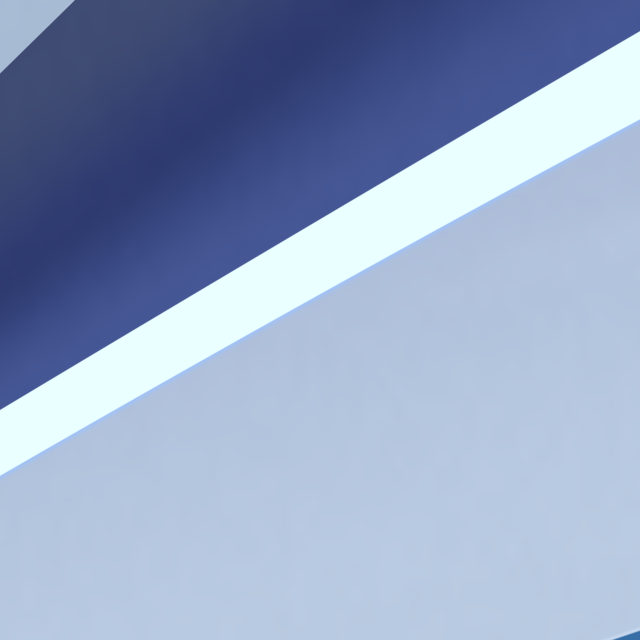
This background is drawn by a WebGL 1 fragment shader. Its source:

```glsl
precision highp float;
// A bright diagonal beam between a deep blue sheet and a pale panel.
// Boundaries are gently curved height lines; shading follows the distance
// to them, with a soft blue fringe, two corner cuts and faint grain.

uniform vec2 u_resolution;

const vec3 BEAM = vec3(0.918, 1.0, 1.0);
const vec3 FRINGE = vec3(0.62, 0.76, 0.98);
const vec3 SHEET_LIT = vec3(0.270, 0.338, 0.580);
const vec3 SHEET_DEEP = vec3(0.178, 0.228, 0.438);
const vec3 SHEET_GREY = vec3(0.248, 0.296, 0.450);
const vec3 PANEL_SHADE = vec3(0.670, 0.733, 0.845);
const vec3 PANEL_LIGHT = vec3(0.722, 0.792, 0.882);
const vec3 CORNER_PALE = vec3(0.655, 0.735, 0.830);
const vec3 CORNER_BLUE = vec3(0.22, 0.43, 0.65);

float hash(vec2 p) {
  return fract(sin(dot(p, vec2(127.1, 311.7))) * 4375.85);
}

float noise(vec2 p) {
  vec2 i = floor(p);
  vec2 f = fract(p);
  f = f * f * (3.0 - 2.0 * f);
  float low = mix(hash(i), hash(i + vec2(1.0, 0.0)), f.x);
  float high = mix(hash(i + vec2(0.0, 1.0)), hash(i + vec2(1.0, 1.0)), f.x);
  return mix(low, high, f.y);
}

// Height of a line at x: start + slope * x + bend * x * x
float curve(float x, float start, float slope, float bend) {
  return start + x * (slope + bend * x);
}

// Smooth step from 0 to 1 around a signed height of zero
float edge(float d, float soft) {
  return smoothstep(-soft, soft, d);
}

// Dark sheet: a deep fold, lit toward the beam, greyer toward the top left
vec3 sheet(vec2 p, float beamTop) {
  float fold = curve(p.x, 0.545, 0.80, 0.0);
  float lit = clamp((fold - p.y) / (fold - beamTop), 0.0, 1.0);
  float grey = smoothstep(0.0, 0.27, p.y - fold);
  vec3 color = mix(SHEET_DEEP, SHEET_LIT, smoothstep(-0.1, 0.95, lit));
  return mix(color, SHEET_GREY, grey);
}

// Pale panel: lighter with distance below the beam, crossed by a faint sheen
vec3 panel(vec2 p, float beamBase) {
  float depth = beamBase - p.y;
  float light = smoothstep(-0.15, 0.62, depth + 0.22 * (1.0 - p.x));
  float sheenLine = p.y - curve(p.x, 0.36, 0.28, 0.0);
  float sheen = exp(-pow(sheenLine / 0.045, 2.0)) * smoothstep(0.5, 1.0, p.x);
  return mix(PANEL_SHADE, PANEL_LIGHT, light) + 0.012 * sheen;
}

void main() {
  vec2 p = gl_FragCoord.xy / u_resolution;
  float soft = max(0.0016, 0.8 / u_resolution.y);
  float beamTop = curve(p.x, 0.3594, 0.600, -0.008);
  float beamBase = curve(p.x, 0.2565, 0.578, -0.021);

  // Panel with the blue fringe fading away below the beam
  float below = max(beamBase - p.y, 0.0);
  vec3 color = panel(p, beamBase);
  color = mix(color, FRINGE, 0.9 * exp(-pow(below / 0.0065, 2.0)));

  // Lower right corner, with a thin pale rim
  float corner = curve(p.x, -0.3225, 0.337, 0.0) - p.y;
  color += 0.05 * exp(-pow((corner + 0.003) / 0.003, 2.0));
  color = mix(color, CORNER_BLUE, edge(corner, soft));

  // Beam, then the sheet above it
  color = mix(color, BEAM, edge(p.y - beamBase, soft));
  color = mix(color, sheet(p, beamTop), edge(p.y - beamTop, soft));

  // Pale cut in the upper left corner
  float cut = p.y - curve(p.x, 0.8850, 0.980, 0.0);
  color = mix(color, CORNER_PALE, edge(cut, soft));

  // Subtle mottling, kept off the beam
  float onBeam = edge(p.y - beamBase, soft) * edge(beamTop - p.y, soft);
  float grain = noise(p * vec2(45.0, 28.0)) - 0.5;
  color += 0.008 * grain * (1.0 - onBeam);
  gl_FragColor = vec4(clamp(color, 0.0, 1.0), 1.0);
}
```
